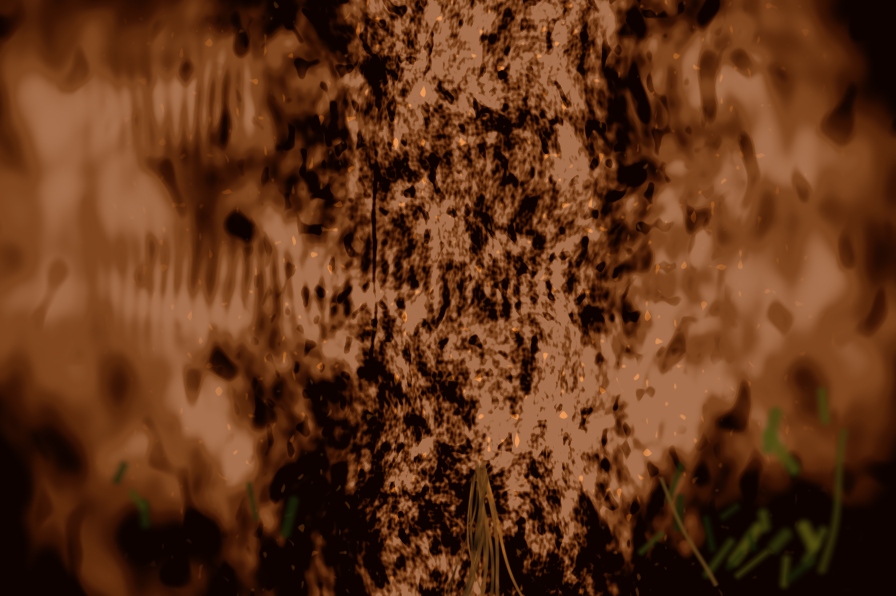
Write a Shadertoy shader that draws this texture.

```glsl
// Weathered earth bank in shallow focus, with ribs, a crack, dry roots and soft leaves.
#define FOCUS_X 0.80      // centre of the sharp strip, in canvas heights
#define MAX_BLUR 0.015    // blur radius far from the strip
#define GRAIN 1.0         // contrast of the soil
#define PIT_DEPTH 1.5     // darkness of the holes
#define RIB_PITCH 0.026   // spacing of the vertical ribs
#define RIB_DEPTH 0.75
#define EXPOSURE 0.22     // shifts the balance of dark and pale soil
#define ROOT_COUNT 11
#define LEAF_COUNT 24

const float TAU = 6.2831853;

// Integer hash giving three values from 0 to 1
vec3 hash3(ivec2 cell) {
    uvec3 v = uvec3(uvec2(cell), 7u) * 1664525u + 1013904223u;
    v.x += v.y * v.z; v.y += v.z * v.x; v.z += v.x * v.y;
    v ^= v >> 16u;
    v.x += v.y * v.z; v.y += v.z * v.x; v.z += v.x * v.y;
    return vec3(v >> 8u) / 16777216.0;
}

float cornerSlope(ivec2 cell, vec2 offset) {
    float angle = TAU * hash3(cell).x;
    return dot(vec2(cos(angle), sin(angle)), offset);
}

float gradientNoise(vec2 p) {
    ivec2 c = ivec2(floor(p));
    vec2 f = fract(p);
    vec2 s = f * f * f * (f * (f * 6.0 - 15.0) + 10.0);
    float low = mix(cornerSlope(c, f), cornerSlope(c + ivec2(1, 0), f - vec2(1, 0)), s.x);
    float high = mix(cornerSlope(c + ivec2(0, 1), f - vec2(0, 1)),
                     cornerSlope(c + ivec2(1, 1), f - vec2(1, 1)), s.x);
    return mix(low, high, s.y);
}

float segmentDistance(vec2 p, vec2 a, vec2 b) {
    vec2 d = b - a;
    return length(p - a - d * clamp(dot(p - a, d) / dot(d, d), 0.0, 1.0));
}

float softMask(float d, float width, float edge) {
    return 1.0 - smoothstep(width - edge, width + edge, d);
}

// Octaves of soil, each damped as the blur outgrows it
float soilNoise(vec2 p, float blur) {
    float sum = 0.0, freq = 2.5;
    for (int i = 0; i < 7; i++) {
        float weight = 0.47 - 0.035 * abs(float(i) - 3.5);
        float damp = exp(-18.0 * blur * blur * freq * freq);
        sum += weight * damp * gradientNoise(p * vec2(1.15, 0.8) * freq + float(i) * 17.3);
        freq *= 2.0;
    }
    return sum / 0.22;
}

vec3 soilColour(float tone) {
    vec3 c = mix(vec3(0.05, 0.008, 0.0), vec3(0.22, 0.07, 0.01), smoothstep(0.06, 0.25, tone));
    c = mix(c, vec3(0.36, 0.16, 0.04), smoothstep(0.22, 0.47, tone));
    c = mix(c, vec3(0.50, 0.27, 0.11), smoothstep(0.45, 0.74, tone));
    return mix(c, vec3(0.66, 0.44, 0.30), smoothstep(0.75, 0.97, tone));
}

void mainImage(out vec4 fragColor, in vec2 fragCoord) {
    vec2 p = fragCoord / iResolution.y;
    vec2 uv = fragCoord / iResolution.xy;
    float pixel = 1.0 / iResolution.y;
    float defocus = smoothstep(0.08, 0.72, abs(p.x - FOCUS_X));
    float blur = MAX_BLUR * defocus;
    float edge = pixel + blur;

    // Broad light: dark foot, pale wall, shaded corners
    vec2 warped = p + 0.03 * vec2(gradientNoise(p * 5.0), gradientNoise(p * 5.0 + 40.0));
    float light = EXPOSURE + mix(-0.95, 0.42, smoothstep(0.08, 0.48, warped.y));
    light -= 1.9 * smoothstep(0.40, 0.75, length(uv - 0.5));
    light += 0.5 * exp(-14.0 * dot(p - vec2(1.18, 0.78), p - vec2(1.18, 0.78)));
    light += GRAIN * mix(1.25, 1.0, smoothstep(0.2, 0.5, p.y)) * soilNoise(warped, blur);

    // Pits at two sizes
    for (int i = 0; i < 2; i++) {
        float size = i == 0 ? 15.0 : 42.0;
        float n = gradientNoise(warped * size * vec2(1.2, 0.8) + 9.0);
        float damp = exp(-18.0 * blur * blur * size * size);
        light -= PIT_DEPTH * damp * smoothstep(0.20, 0.36 + 8.0 * blur, n);
    }

    // Ribbed bands pressed into the wall
    for (int i = 0; i < 2; i++) {
        float row = i == 0 ? 0.52 : 0.82;
        float reach = i == 0 ? 1.0 - smoothstep(0.90, 1.05, p.x) : 1.0 - smoothstep(0.35, 0.5, p.x);
        float dy = (p.y - row - 0.02 * gradientNoise(p * 7.0)) / 0.075;
        float band = exp(-dy * dy) * reach * smoothstep(0.08, 0.35, p.x);
        float wave = sin(TAU * p.x / RIB_PITCH + 5.0 * gradientNoise(p * vec2(9.0, 5.0)));
        light += band * (0.25 + RIB_DEPTH * wave * mix(1.0, 0.4, defocus));
    }

    // Crack, its slanting ledge and the hollow behind the roots
    float crackX = 0.628 + 0.016 * gradientNoise(vec2(p.y * 9.0, 3.0));
    float crack = softMask(abs(p.x - crackX), 0.0025, edge);
    crack *= smoothstep(0.36, 0.42, p.y) * (1.0 - smoothstep(0.66, 0.82, p.y));
    float ledge = segmentDistance(warped, vec2(0.63, 0.38), vec2(0.77, 0.23));
    light -= 2.6 * crack + 1.3 * softMask(ledge, 0.006, 0.006 + edge);
    light -= 0.9 * softMask(length((p - vec2(0.82, 0.12)) * vec2(1.3, 0.8)), 0.07, 0.06);

    vec3 colour = soilColour(1.0 / (1.0 + exp(-1.7 * light)));
    float fleck = smoothstep(0.38, 0.52, gradientNoise(p * vec2(64.0, 48.0)));
    colour += vec3(0.28, 0.16, 0.03) * fleck * (1.0 - defocus);

    // Dry roots fanning downwards
    for (int i = 0; i < ROOT_COUNT; i++) {
        vec3 h = hash3(ivec2(i, 91));
        float t = (0.19 + 0.05 * h.z - p.y) / 0.23;
        float x = 0.78 + 0.04 * h.x + (h.y - 0.4) * 0.17 * t * t + 0.008 * sin(5.0 * t + TAU * h.z);
        float root = softMask(abs(p.x - x), 0.001 + 0.002 * h.x, pixel) * smoothstep(0.0, 0.08, t);
        float shade = 0.45 + 0.55 * h.y + 0.5 * gradientNoise(vec2(p.y * 30.0, h.x * 50.0));
        colour = mix(colour, vec3(0.66, 0.39, 0.13) * shade, 0.85 * root);
    }

    // Blurred leaves: most at lower right, a few at lower left
    for (int i = 0; i < LEAF_COUNT; i++) {
        vec3 h = hash3(ivec2(i, 23)), k = hash3(ivec2(i, 57));
        bool left = i % 5 == 0;
        vec2 base = left ? vec2(0.08 + 0.40 * h.x, 0.10 + 0.14 * h.y)
                         : vec2(1.04 + 0.38 * h.x, 0.01 + 0.33 * h.y * (0.4 + 0.6 * h.x));
        float angle = 0.6 + 1.7 * k.x;
        vec2 tip = base + (0.02 + 0.05 * h.z) * vec2(cos(angle), sin(angle));
        float leaf = softMask(segmentDistance(p, base, tip), 0.003 + 0.008 * k.y, 0.003 + 0.5 * edge);
        vec3 green = mix(vec3(0.09, 0.13, 0.02), vec3(0.36, 0.34, 0.06), k.z * k.z);
        colour = mix(colour, green, 0.8 * leaf);
    }

    // Twig and stem
    float twig = segmentDistance(warped, vec2(1.12, 0.21), vec2(1.20, 0.02));
    float stem = segmentDistance(warped, vec2(1.38, 0.04), vec2(1.42, 0.27));
    colour = mix(colour, vec3(0.40, 0.27, 0.09), 0.8 * softMask(twig, 0.003, 0.003));
    colour = mix(colour, vec3(0.26, 0.24, 0.04), 0.7 * softMask(stem, 0.006, 0.008));
    fragColor = vec4(clamp(colour, 0.0, 1.0), 1.0);
}
```
